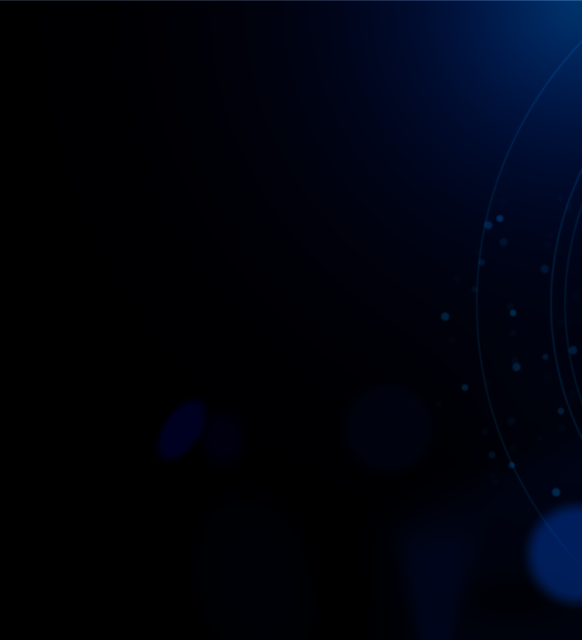
A WebGL 1 fragment shader for this background:

```glsl
precision highp float;
// Dark navy backdrop: corner glow, thin concentric arcs, scattered dots and soft bokeh.

#define GLOW_COLOR vec3(0.0, 0.20, 0.42)
#define ARC_COLOR vec3(0.0, 0.075, 0.11)
#define DOT_COLOR vec3(0.0, 0.17, 0.28)
#define BOKEH_COLOR vec3(0.0, 0.125, 0.35)
#define HAZE_COLOR vec3(0.0, 0.015, 0.075)
#define LEAF_COLOR vec3(0.0, 0.003, 0.125)
#define RIM_COLOR vec3(0.12, 0.14, 0.16)
#define ARC_CENTER vec2(1.340, 0.525)
#define ARC_WIDTH 0.0017
#define DOT_COUNT 40

uniform vec2 u_resolution;

float hash(float n) {
  n = fract(n * 0.1031);
  n *= n + 33.33;
  return fract(n * (n + n));
}

// Ellipse rotated by angle, with a relative edge softness.
float ellipse(vec2 p, vec2 center, vec2 radii, float angle, float softness) {
  float c = cos(angle), s = sin(angle);
  vec2 d = p - center;
  d = vec2(c * d.x + s * d.y, c * d.y - s * d.x) / radii;
  return 1.0 - smoothstep(1.0 - softness, 1.0 + softness, length(d));
}

float blob(vec2 p, vec2 center, vec2 radii) {
  vec2 d = (p - center) / radii;
  return exp(-dot(d, d));
}

float arc(vec2 p, float radius, float pixel) {
  float d = abs(length(p - ARC_CENTER) - radius);
  return 1.0 - smoothstep(0.0, ARC_WIDTH + pixel, d);
}

// Dots spread evenly in height, random across, mostly faint.
float scatteredDots(vec2 p, float pixel) {
  float sum = 0.0;
  for (int i = 0; i < DOT_COUNT; i++) {
    float n = float(i);
    float across = sqrt(hash(n + 11.3));
    float height = fract(n * 0.618 + 0.35);
    vec2 center = vec2(0.64 + 0.26 * across, 0.23 + 0.47 * height);
    float strength = 0.07 + 0.85 * pow(hash(n + 57.7), 4.0);
    float radius = mix(0.005, 0.0075, hash(n + 91.1));
    float d = length(p - center);
    sum += strength * (1.0 - smoothstep(radius * 0.5, radius + pixel, d));
  }
  return sum;
}

// Column of light that narrows toward the bottom edge.
float beam(vec2 p) {
  float halfWidth = 0.028 + 0.29 * p.y;
  float side = 1.0 - smoothstep(0.35, 1.25, abs(p.x - 0.68) / halfWidth);
  return side * (1.0 - smoothstep(0.12, 0.21, p.y));
}

void main() {
  float pixel = 1.0 / u_resolution.y;
  vec2 p = gl_FragCoord.xy * pixel;
  float right = u_resolution.x * pixel;

  // Corner glow, with green fading sooner than blue
  float d = length(p - vec2(right, 1.0));
  vec2 falloff = exp(-pow(vec2(d) / vec2(0.20, 0.30), vec2(1.3, 1.4)));
  vec3 color = GLOW_COLOR * vec3(0.0, falloff);

  // Haze along the lower right, under a slanted upper edge
  float slant = p.y - 0.19 - 0.38 * (p.x - 0.60);
  float haze = smoothstep(0.54, 0.70, p.x) * (1.0 - smoothstep(-0.05, 0.05, slant));
  haze *= 1.0 - 0.65 * blob(p, vec2(0.80, 0.065), vec2(0.075, 0.035));
  color += HAZE_COLOR * (0.65 * haze + 0.75 * beam(p));
  color += HAZE_COLOR * 0.4 * blob(p, vec2(0.90, 0.36), vec2(0.16, 0.15));

  // Out-of-focus lights
  color += BOKEH_COLOR * 0.85 * ellipse(p, vec2(0.902, 0.134), vec2(0.075), 0.0, 0.22);
  color += HAZE_COLOR * 0.55 * ellipse(p, vec2(0.606, 0.330), vec2(0.068), 0.0, 0.22);
  color += LEAF_COLOR * ellipse(p, vec2(0.284, 0.328), vec2(0.051, 0.027), 0.98, 0.30);
  color += LEAF_COLOR * 0.40 * ellipse(p, vec2(0.348, 0.314), vec2(0.032, 0.039), 0.0, 0.40);
  color += HAZE_COLOR * 0.28 * ellipse(p, vec2(0.400, 0.085), vec2(0.085, 0.13), 0.25, 0.45);

  // Concentric arcs
  float arcs = 0.8 * arc(p, 0.595, pixel) + arc(p, 0.479, pixel) + 0.8 * arc(p, 0.457, pixel);
  color += ARC_COLOR * arcs * smoothstep(0.08, 0.24, p.y);

  color += DOT_COLOR * scatteredDots(p, pixel);

  // Thin pale rim along the top
  color += RIM_COLOR * smoothstep(0.9975, 0.9990, p.y);

  gl_FragColor = vec4(color, 1.0);
}
```
